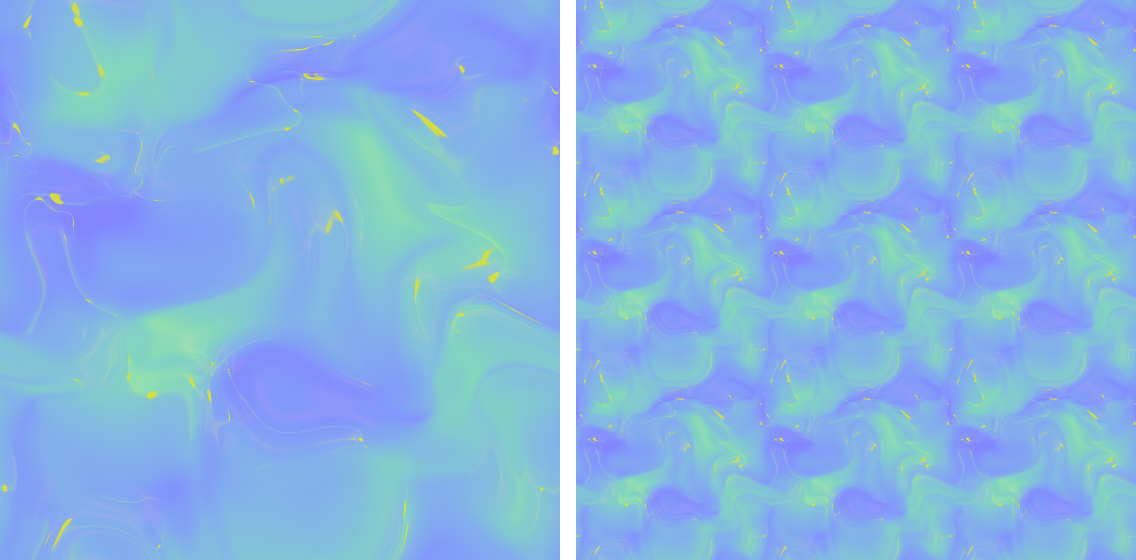
Left: one tile. Right: repeated 3 by 3.
This texture map is drawn by a three.js fragment shader. Its source:

```glsl
// Tiling map of soft blue and green folds with broken yellow glints along the creases.
varying vec2 vUv;

float hash(float n) {
  return fract(sin(n * 12.99) * 4375.85);
}

// Layered sines with whole-number wave vectors: wraps on the unit square, unit variance.
float waves(vec2 p, float freq, float seed) {
  float sum = 0.0;
  for (int i = 0; i < 8; i++) {
    float n = float(i) + seed * 8.0;
    float angle = 2.4 * n + hash(n);
    vec2 k = floor(freq * (0.6 + 0.8 * hash(n + 0.5)) * vec2(cos(angle), sin(angle)) + 0.5);
    sum += sin(6.2832 * fract(dot(k, p) + hash(n + 0.25)));
  }
  return 0.5 * sum;
}

// Soft line where the field crosses zero.
float ridge(float field, float width) {
  float x = field / width;
  return exp(-x * x);
}

// Blue to green, following a parabola in the green-blue plane.
vec3 ramp(float green) {
  float x = green - 0.5;
  return vec3(0.51 + 0.07 * smoothstep(0.83, 0.88, green), green, 1.0 - 2.25 * x * x);
}

void main() {
  // Bend the plane in three steps, from broad folds to fine curls.
  vec2 p = vUv;
  vec2 folded = p + 0.045 * vec2(waves(p, 2.5, 1.0), waves(p, 2.5, 2.0));
  folded += 0.02 * vec2(waves(folded, 5.0, 3.0), waves(folded, 5.0, 4.0));
  vec2 curled = folded + 0.008 * vec2(waves(folded, 13.0, 5.0), waves(folded, 13.0, 6.0));

  // Fields for tone, creases and detail.
  float tone = 0.8 * waves(folded, 1.8, 7.0) + 0.3 * waves(folded, 4.0, 8.0);
  float valley = ridge(waves(folded, 2.5, 9.0), 0.45);
  float crease = waves(folded, 2.2, 10.0);
  float wisp = waves(curled, 6.0, 11.0);
  float grain = waves(curled, 22.0, 14.0);
  float patches = smoothstep(0.2, 1.3, waves(p, 4.0, 12.0));
  float lively = smoothstep(-0.2, 0.9, waves(p, 3.0, 13.0));

  // Each crease is sharp on one side and fades out on the other.
  float lip = lively * smoothstep(-0.05, 0.05, crease) * exp(-2.5 * max(crease, 0.0));
  float curl = patches * smoothstep(-0.1, 0.1, wisp) * exp(-3.0 * abs(wisp));
  float green = 0.715 + 0.08 * tone - 0.05 * valley + 0.06 * lip + 0.025 * curl;
  vec3 color = ramp(clamp(green, 0.53, 0.875));

  // Pale smears and hairlines.
  float vein = patches * ridge(waves(curled, 11.0, 15.0), 0.35);
  color.r += 0.05 * vein + 0.03 * curl;
  float hairline = max(lively * ridge(crease, 0.05), patches * ridge(wisp, 0.1));
  color = mix(color, vec3(0.62, 0.85, 0.68), 0.3 * hairline);

  // Yellow glints, thicker where the grain is strong.
  float swell = 1.0 + max(grain, 0.0);
  float glint = max(lively * ridge(crease, 0.03 * swell), patches * ridge(wisp, 0.07 * swell));
  glint = smoothstep(0.25, 0.75, glint) * smoothstep(0.55, 1.1, grain);
  color = mix(color, vec3(0.86, 0.88, 0.2), 0.9 * glint);

  gl_FragColor = vec4(color, 1.0);
}
```
